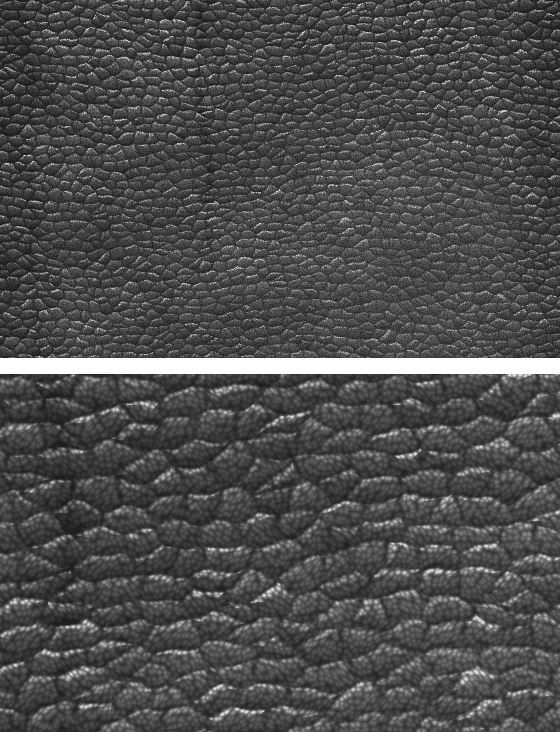
Top, the full canvas; bottom, a detail of the centre.
Reproduce this texture procedurally as a WebGL 1 fragment shader.

```glsl
precision highp float;
uniform vec2 u_resolution;

const vec2 PEBBLE_SIZE = vec2(0.0375, 0.0245); // in canvas heights
const float JITTER = 0.82;
const float GRAIN_SCALE = 185.0;
const float GRAIN_AMOUNT = 0.78;
const float BASE_TONE = 0.267;
const float DOME_SHADE = 0.09;
const float ROUNDNESS = 1.2;
const float CREASE_DEPTH = 0.095;
const float SHADOW_DEPTH = 0.05;
const float GLINT_STRENGTH = 0.26;
const float EDGE_SOFTNESS = 0.13;
const float FOLD_DEPTH = 0.05;
const float DARKEST = 0.12;
const vec2 LIGHT = vec2(-0.17, 0.985);

vec2 hash2(vec2 p) {
  vec2 k = vec2(dot(p, vec2(127.1, 311.7)), dot(p, vec2(269.5, 183.3)));
  return fract(sin(k) * 43758.55);
}

// Finds the two nearest points of staggered cells, relative to p, and the nearest id.
void cells(vec2 p, out vec2 near, out vec2 next, out vec2 id) {
  vec2 base = floor(p);
  float d1 = 100.0;
  float d2 = 100.0;
  near = vec2(0.0);
  next = vec2(1.0);
  id = base;
  for (int j = -2; j <= 2; j++) {
    for (int i = -2; i <= 2; i++) {
      vec2 cell = base + vec2(float(i), float(j));
      vec2 stagger = vec2(0.5 * mod(cell.y, 2.0) + 0.25, 0.5);
      vec2 r = cell + stagger + JITTER * (hash2(cell) - 0.5) - p;
      float d = dot(r, r);
      if (d < d1) {
        d2 = d1;
        next = near;
        d1 = d;
        near = r;
        id = cell;
      } else if (d < d2) {
        d2 = d;
        next = r;
      }
    }
  }
}

// Slow bends of the hide plus small wobbles of the creases.
vec2 warp(vec2 p) {
  vec2 bend = vec2(sin(p.y * 5.3 + p.x * 2.0), sin(p.x * 5.1 - p.y * 3.1 + 0.8)) * 0.018;
  vec2 sway = vec2(sin(p.y * 23.0 + p.x * 9.0), sin(p.x * 19.0 + p.y * 13.0)) * 0.005;
  vec2 wobble = vec2(sin(p.y * 190.0 + 3.0 * sin(p.x * 61.0)),
                     sin(p.x * 150.0 + 3.0 * sin(p.y * 73.0))) * 0.0014;
  return p + bend + sway + wobble;
}

// Uneven patches in the range -1 to 1.
float patches(vec2 p) {
  return (sin(p.x * 8.0 + 2.0 * sin(p.y * 6.0)) + sin(p.y * 11.0 - p.x * 5.0 + 1.7)
        + sin(p.x * 21.0 + p.y * 17.0 + 2.0 * sin(p.x * 13.0))) / 3.0;
}

float fold(vec2 p, float x, float lean, float width) {
  float d = p.x - x - lean * (1.0 - p.y) - 0.007 * sin(p.y * 17.0 + x * 9.0);
  return exp(-d * d / (width * width));
}

void main() {
  vec2 p = gl_FragCoord.xy / u_resolution.y;
  float across = gl_FragCoord.x / u_resolution.x;

  // Pebbles, with slopes rounded between flat facets and domes
  vec2 near, next, id;
  cells(warp(p) / PEBBLE_SIZE, near, next, id);
  vec2 outward = normalize(next - near);
  float border = dot(0.5 * (near + next), outward);
  float facing = dot(normalize(outward - ROUNDNESS * near), LIGHT);
  vec2 chance = hash2(id + 37.0);

  // Soft haze at lower right, strong relief at the top
  vec2 hazeOffset = (vec2(across, p.y) - vec2(0.72, 0.3)) / vec2(0.28, 0.34);
  float haze = exp(-dot(hazeOffset, hazeOffset));
  float patchy = patches(p);
  float relief = mix(0.92, 1.2, p.y) * (1.0 - 0.22 * haze) * (1.0 + 0.2 * patchy);

  // Fine skin grain, bent so that its rows do not show
  vec2 grainNear, grainNext, grainId;
  cells(p * GRAIN_SCALE + 0.6 * sin(p.yx * 97.0), grainNear, grainNext, grainId);
  float grain = 0.44 - length(grainNear);

  // Relief lighting fades into soft creases on every side
  float body = smoothstep(0.0, EDGE_SOFTNESS, border);
  float flank = 1.0 - smoothstep(0.08, 0.42, border);
  float glint = body * (1.0 - smoothstep(0.1, 0.38, border)) * smoothstep(0.0, 0.95, facing);
  float shade = -DOME_SHADE * near.y * body;
  shade -= SHADOW_DEPTH * flank * body * max(-facing, 0.0);
  shade -= CREASE_DEPTH * (1.0 - body) * (0.75 - 0.25 * facing);
  shade += GLINT_STRENGTH * glint * (0.4 + 0.8 * chance.x * chance.x) * (1.0 + 1.8 * grain);
  shade += 0.05 * (chance.y - 0.5);

  // Broad light and vertical folds
  float tone = BASE_TONE + 0.04 * haze + 0.025 * patchy;
  tone -= 0.045 * (1.0 - smoothstep(0.0, 0.13, across));
  tone -= 0.04 * smoothstep(0.88, 1.0, across);
  tone -= FOLD_DEPTH * fold(p, 0.55, 0.06, 0.011) * smoothstep(0.1, 0.5, p.y);
  tone -= 0.6 * FOLD_DEPTH * fold(p, 0.07, 0.03, 0.016);
  tone = (tone + shade * relief) * (1.0 + GRAIN_AMOUNT * grain);

  gl_FragColor = vec4(vec3(clamp(tone, DARKEST, 0.85)), 1.0);
}
```
